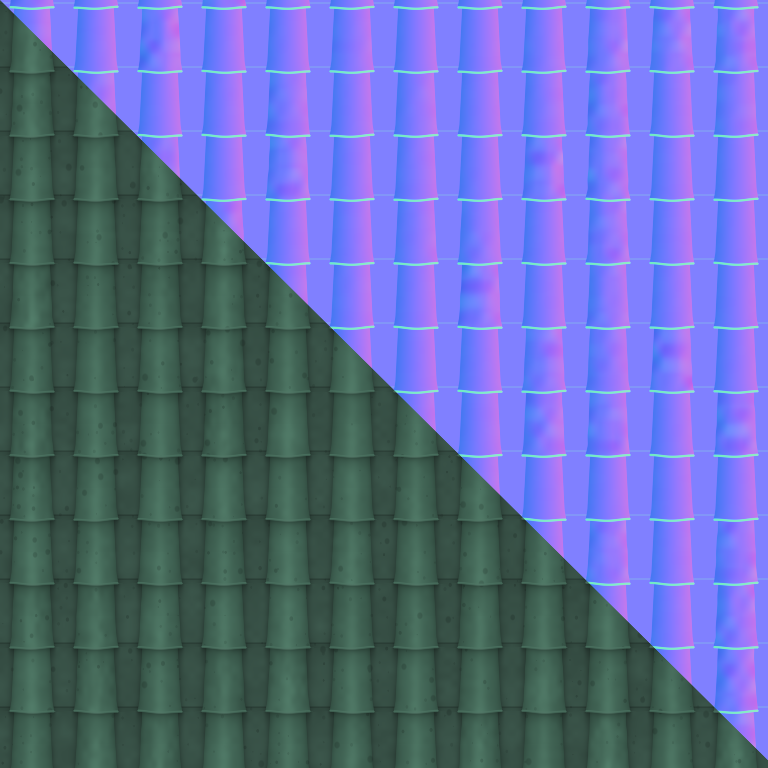
This texture map is drawn by a WebGL 1 fragment shader. Its source:

```glsl
precision highp float;
// Clay roof: a 12 by 12 grid of tapered barrel tiles over flat pans, split along
// the diagonal into green painted colour (lower left) and tangent normals (upper right).
// Each tile is a flared strip with a rounded lip; hashes and value noise add wear.

uniform vec2 u_resolution;

float hash(vec2 p) {
  return fract(sin(dot(p, vec2(127.1, 311.7))) * 43758.5453);
}

float noise(vec2 p) {
  vec2 i = floor(p), f = fract(p);
  f = f * f * (3.0 - 2.0 * f);
  return mix(mix(hash(i), hash(i + vec2(1.0, 0.0)), f.x),
             mix(hash(i + vec2(0.0, 1.0)), hash(i + vec2(1.0, 1.0)), f.x), f.y);
}

// Sparse soft-edged blemishes, one candidate per grid cell
float spots(vec2 p) {
  vec2 id = floor(p);
  vec2 centre = 0.3 + 0.4 * vec2(hash(id + 3.1), hash(id + 7.7));
  float radius = 0.08 + 0.16 * hash(id + 1.9);
  vec2 offset = (fract(p) - centre) * vec2(1.0, 0.8);
  return step(0.84, hash(id)) * smoothstep(radius, radius * 0.5, length(offset));
}

void main() {
  vec2 uv = gl_FragCoord.xy / u_resolution;
  uv.y = 1.0 - uv.y;                        // measure rows downwards
  float px = 12.0 / min(u_resolution.x, u_resolution.y);

  // Tile coordinates, measured from the nearest lip
  vec2 grid = vec2(uv.x * 12.0, uv.y * 12.0 - 0.125);
  float column = floor(grid.x);
  float x = fract(grid.x) - 0.5;
  float lipRow = floor(grid.y + 0.5);
  float tilt = hash(vec2(column, lipRow) + 5.3) - 0.5;
  float bend = 0.012 * cos(x * 9.0) + 0.05 * tilt * x;
  float below = grid.y - lipRow - bend;     // signed distance under the lip
  float v = below < 0.0 ? 1.0 + below : below;
  vec2 tile = vec2(column, lipRow - step(below, 0.0));
  float variation = hash(tile + 2.7);
  float wear = smoothstep(0.45, 1.0, hash(tile + 9.2));

  // Tapered body, rounded lip and pan joint
  float halfWidth = mix(0.278, 0.33, v) + 0.016 * smoothstep(0.82, 1.0, v)
                  + 0.012 * wear * (noise(grid * 6.0) - 0.5);
  float edge = abs(x) - halfWidth;
  float s = clamp(x / halfWidth, -1.0, 1.0);
  float body = smoothstep(px * 0.6, -px * 0.6, edge);
  float lipDistance = length(vec2(max(abs(x) - 0.335, 0.0), below)) - 0.018;
  float lip = smoothstep(px * 0.6, -px * 0.6, lipDistance);
  float joint = grid.y - lipRow + 0.078;
  float jointLine = smoothstep(0.008 + px * 0.6, 0.0, abs(joint));

  // Surface wear shared by both halves
  float grain = noise(grid * 3.0) * 0.6 + noise(grid * 9.0 + 4.0) * 0.4;
  float blemish = spots(grid * 4.0 + 0.37) + 0.6 * spots(grid * 7.0 + 11.0);

  // Painted pan: contact shade beside tiles, dark joint
  vec3 pan = vec3(0.222, 0.322, 0.280) * (0.92 + 0.16 * grain);
  pan *= 1.0 - 0.22 * exp(-max(edge, 0.0) * 22.0);
  pan *= 1.0 - 0.12 * step(0.0, joint) * exp(-max(joint, 0.0) * 7.0);
  pan *= 1.0 - 0.22 * jointLine;

  // Painted tile: central sheen, dark flanks, shade under the lip above
  vec3 clay = vec3(0.252, 0.388, 0.328) * (0.93 + 0.10 * grain + 0.05 * variation);
  clay *= 1.0 - 0.20 * pow(abs(s), 4.0);
  clay += vec3(0.055, 0.078, 0.066) * exp(-s * s * 9.0) * (0.55 + 0.45 * v);
  clay *= 1.0 + 0.10 * wear * (noise(grid * vec2(12.0, 6.0)) - 0.5);

  vec3 paint = mix(pan, clay, body);
  paint *= 1.0 - 0.14 * min(blemish, 1.0);
  float underLip = smoothstep(0.0, 0.02, below) * smoothstep(0.40, 0.32, abs(x));
  paint *= 1.0 - underLip * (0.28 * exp(-max(below, 0.0) * 22.0)
                           + 0.12 * exp(-max(below, 0.0) * 5.0));
  vec3 lipPaint = vec3(0.285, 0.435, 0.368) * (1.0 - 0.22 * smoothstep(-0.01, 0.025, below));
  lipPaint += 0.035 * exp(-x * x * 60.0);
  paint = mix(paint, lipPaint, lip * 0.9);

  // Normals: curved tile with dents, flat pan, lip turned downwards
  vec2 q = grid * vec2(5.0, 4.0);
  float dent = noise(q);
  vec2 slope = vec2(noise(q + vec2(0.2, 0.0)), noise(q + vec2(0.0, 0.2))) - dent;
  vec2 normal = vec2(0.04 + 0.50 * s, -0.06) + slope * (0.06 + 0.55 * wear);
  normal = mix(vec2(0.0), normal, body);
  normal = mix(normal, vec2(0.12 * s, 0.84), lip);
  vec3 bump = 0.5 + 0.5 * vec3(normal, sqrt(max(0.0, 1.0 - dot(normal, normal))));
  bump = mix(bump, vec3(0.53, 0.75, 0.92), 0.6 * jointLine * (1.0 - body) * (1.0 - lip));

  // Diagonal split
  float diagonal = (uv.y - 0.99 * uv.x) * 12.0;
  gl_FragColor = vec4(mix(bump, paint, smoothstep(-px * 0.7, px * 0.7, diagonal)), 1.0);
}
```
